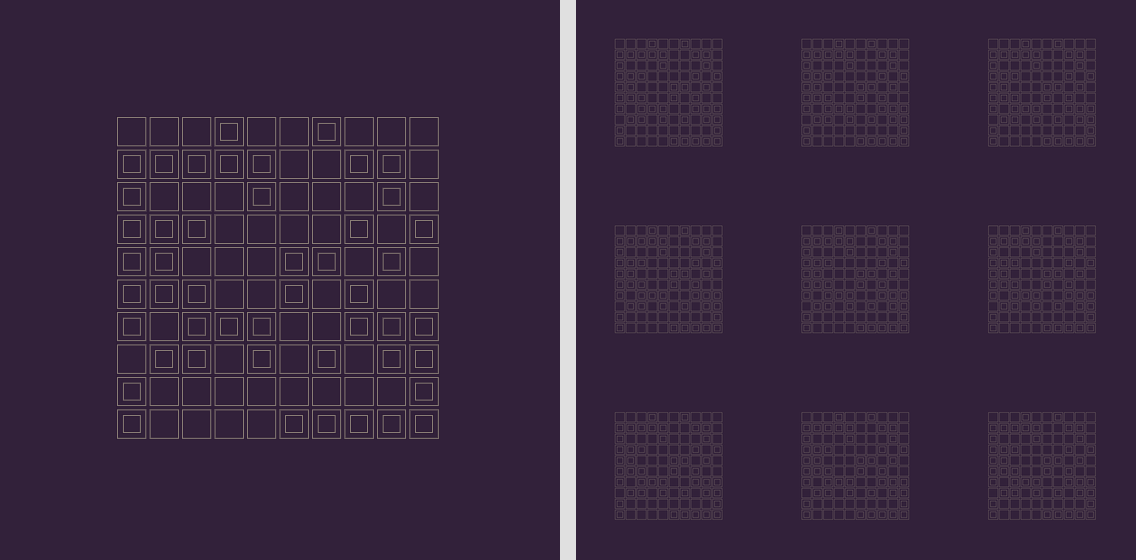
Left, the tile; right, the same tile 3 across and 3 down.
Reproduce this pattern procedurally as a Shadertoy shader.

```glsl
const float CELLS = 10.0;                        // squares across and down
const float PITCH = 0.058;                       // spacing of squares
const float SIDE = 0.0505;                       // outer square side
const float INNER_RATIO = 0.6;                   // inner side / outer side
const float INNER_CHANCE = 0.48;                 // share of cells with an inner square
const float LINE_WIDTH = 0.0011;
const float HALO_WIDTH = 0.0056;                 // faint dark edge around lines
const vec2 GRID_CENTER = vec2(0.49625, 0.50375);
const vec3 GROUND = vec3(0.198, 0.131, 0.229);
const vec3 HALO = vec3(0.172, 0.102, 0.208);
const vec3 LINE = vec3(0.77, 0.74, 0.62);
const uint SEED = 17u;

// Integer hash of a cell, 0 to 1
float hash(uvec2 cell) {
    uint h = cell.x * 0x9E3779B1u ^ cell.y * 0x85EBCA77u ^ SEED * 0xC2B2AE3Du;
    h = (h ^ (h >> 16)) * 0x7FEB352Du;
    h = (h ^ (h >> 15)) * 0x846CA68Bu;
    h ^= h >> 16;
    return float(h >> 8) / 16777216.0;
}

// Signed distance to a square, with straight corners
float squareDistance(vec2 p, float side) {
    return max(abs(p.x), abs(p.y)) - 0.5 * side;
}

// Share of a pixel covered by a band centred on distance zero
float bandCoverage(float d, float width, float pixel) {
    float overlap = min(d + 0.5 * pixel, 0.5 * width) - max(d - 0.5 * pixel, -0.5 * width);
    return clamp(overlap / pixel, 0.0, 1.0);
}

void mainImage(out vec4 fragColor, in vec2 fragCoord) {
    vec2 uv = fragCoord / iResolution.xy;
    float pixel = 1.0 / min(iResolution.x, iResolution.y);

    // Whole grid inside a plain margin, so the canvas edges join
    vec2 grid = (uv - GRID_CENTER) / PITCH + 0.5 * CELLS;
    vec2 cell = floor(grid);
    vec2 local = (fract(grid) - 0.5) * PITCH;
    vec3 color = GROUND;

    if (all(greaterThanEqual(cell, vec2(0.0))) && all(lessThan(cell, vec2(CELLS)))) {
        // Outer outline everywhere, inner outline in random cells
        float d = abs(squareDistance(local, SIDE));
        if (hash(uvec2(cell)) < INNER_CHANCE) {
            d = min(d, abs(squareDistance(local, SIDE * INNER_RATIO)));
        }
        color = mix(color, HALO, bandCoverage(d, HALO_WIDTH, pixel));
        color = mix(color, LINE, bandCoverage(d, LINE_WIDTH, pixel));
    }
    fragColor = vec4(color, 1.0);
}
```
